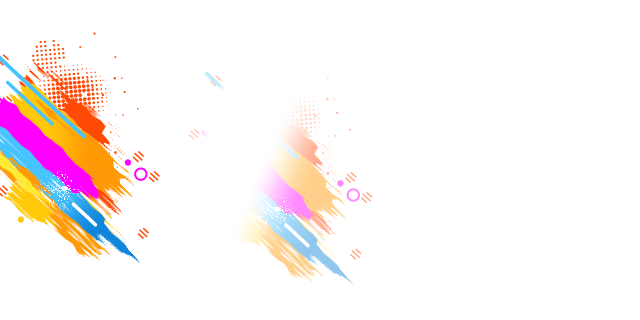
A Shadertoy shader for this background:

```glsl
// Diagonal paint strokes with halftone dots on white, plus a faded second splash.
// Lengths are in 384ths of the canvas height, y pointing down.
const vec3 RED = vec3(1., .29, .02), GOLD = vec3(1., .79, .04), ORANGE = vec3(1., .6, .02);
const vec3 MAGENTA = vec3(1., 0., 1.), SKY = vec3(.28, .77, 1.), OCEAN = vec3(.06, .52, .86);

float hash(vec2 p) {
    vec3 h = fract(vec3(p.xyx) * .1031);
    h += dot(h, h.yzx + 33.33);
    return fract((h.x + h.y) * h.z);
}

float noise(vec2 p) {
    vec2 i = floor(p), f = fract(p);
    f *= f * (3. - 2. * f);
    return mix(mix(hash(i), hash(i + vec2(1, 0)), f.x),
               mix(hash(i + vec2(0, 1)), hash(i + 1.), f.x), f.y);
}

float cover(float d) {
    return clamp(.5 - d * iResolution.y / 384., 0., 1.);
}

float segment(vec2 q, float from, float to, float mid) {
    return length(vec2(q.x - clamp(q.x, from, to), q.y - mid));
}

// Brush stroke with ragged ends; dry above zero opens gaps between the bristles
float stroke(vec2 q, float from, float to, float mid, float halfWidth, float rag, float dry) {
    float across = abs(q.y - mid);
    float bristle = noise(vec2(q.x * .03, q.y * .45) + 200. + mid);
    float tip = to - rag * (.8 * bristle + .5 * across / halfWidth);
    float d = across - halfWidth + 4. * noise(vec2(q.x * .08, mid + 300.)) - 2.;
    d = max(d, max(from + .4 * rag * bristle - q.x, q.x - tip));
    d = max(d, 5. * (dry - noise(vec2(q.x * .035, q.y * .4) + 500.)));
    return clamp(.5 - d / max(fwidth(d), 384. / iResolution.y), 0., 1.);
}

// Halftone patch whose dots swell towards its core
float halftone(vec2 u) {
    mat2 tilt = mat2(.996, .087, -.087, .996);
    vec2 g = tilt * u / 5.2, cell = floor(g) + .5, c = (cell * 5.2) * tilt;
    float sparse = 1.3 * step(length((c - vec2(58, 66)) / vec2(19, 21)), 1.);
    float dense = min(2.2, 3.6 * (1. - length((c - vec2(86, 114)) / vec2(51, 42))));
    float r = max(sparse, dense) * step(.08, hash(cell + 70.));
    return r > .3 ? cover(length(g - cell) * 5.2 - r) : 0.;
}

// Loose droplets around the splash
float specks(vec2 u) {
    vec2 cell = floor(u / 9.);
    vec2 c = (cell + .25 + .5 * vec2(hash(cell + 90.), hash(cell + 140.))) * 9.;
    float spread = length((c - vec2(110, 135)) / vec2(75, 105));
    float r = .5 + hash(cell + 210.);
    return cover(length(u - c) - r) * step(hash(cell + 310.), .42 * (1. - spread));
}

// Three short parallel dashes
float hatch(vec2 q) {
    float row = clamp(round(q.y / 4.5), -1., 1.);
    float reach = 5.5 - 2. * abs(row);
    return cover(segment(q, -reach, reach, row * 4.5) - .9);
}

vec2 alongBrush(vec2 u) {
    return vec2(dot(u, vec2(.73, .68)), dot(u, vec2(.68, -.73)));
}

vec3 splash(vec2 u) {
    vec2 q = alongBrush(u);
    vec3 col = vec3(1);

    // Red texture at the back
    float red = max(halftone(u), specks(u));
    red = max(red, stroke(q, 75., 240., -37., 20., 45., .62));
    red = max(red, stroke(q, 215., 290., -88., 13., 30., .4));
    red = max(red, stroke(q, 138., 218., -36., 11., 24., -1.));
    vec2 tufts[7] = vec2[7](vec2(4, 72), vec2(166, 188), vec2(185, 212), vec2(172, 280),
                            vec2(-22, 136), vec2(3, 229), vec2(8, 122));
    for (int i = 0; i < 7; i++) red = max(red, hatch(q - alongBrush(tufts[i])));
    col = mix(col, RED, red);

    // Broad strokes
    col = mix(col, ORANGE, stroke(q, 110., 322., -139., 13., 46., .3));
    col = mix(col, ORANGE, stroke(q, 200., 316., -150., 6., 40., .35));
    col = mix(col, GOLD, stroke(q, 160., 238., -152., 17., 30., .2));
    col = mix(col, GOLD, stroke(q, 215., 312., -106., 9., 50., .45));
    vec3 amber = mix(GOLD, ORANGE, smoothstep(130., 215., q.x + .8 * (q.y + 66.)));
    col = mix(col, amber, stroke(q, 84., 282., -66., 20., 42., -1.));
    col = mix(col, ORANGE, stroke(q, 110., 185., -58., 2.5, 20., -1.));
    vec3 blue = mix(SKY, OCEAN, smoothstep(200., 275., q.x));
    col = mix(col, blue, stroke(q, 85., 312., -119., 14., 48., .1));
    col = mix(col, blue, stroke(q, 250., 342., -117., 5., 36., -1.));
    col = mix(col, MAGENTA, stroke(q, 76., 254., -95., 14., 34., -1.));
    col = mix(col, vec3(1., .92, .2), stroke(q, 105., 205., -139., 5., 28., -1.));
    col = mix(col, ORANGE, stroke(q, 130., 210., -130., 3., 24., -1.));

    // Spray of white grains over the blue
    float grain = smoothstep(.72, .82, noise(u * .8 + 400.));
    col = mix(col, vec3(1), grain * (1. - smoothstep(14., 30., length(u - vec2(72, 228)))));

    // Clean lines, dots and ring
    col = mix(col, SKY, cover(segment(q, 38., 185., -51.) - 2.3));
    col = mix(col, SKY, cover(segment(q, 74., 147., -66.) - 2.));
    float white = min(segment(q, 231., 267., -119.) - 2.1, length((u - vec2(78, 226)) / vec2(1.2, 1)) - 2.8);
    col = mix(col, vec3(1), cover(white));
    float ring = abs(length(u - vec2(169, 209)) - 6.8) - 1.2;
    col = mix(col, MAGENTA, cover(min(ring, length(u - vec2(153.5, 195)) - 3.8)));
    return mix(col, GOLD, cover(length(u - vec2(25, 263.5)) - 3.7));
}

void mainImage(out vec4 fragColor, in vec2 fragCoord) {
    vec2 u = vec2(fragCoord.x, iResolution.y - fragCoord.y) * 384. / iResolution.y;

    // The echo emerges to the lower right, with two faint traces on its left
    float fade = .46 * smoothstep(295., 368., u.x + .45 * (u.y - 230.));
    fade = max(fade, .32 * (1. - smoothstep(10., 28., length(u - vec2(254, 90)))));
    fade = max(fade, .25 * (1. - smoothstep(8., 18., length(u - vec2(232, 161)))));
    vec3 echo = mix(vec3(1), splash(u - vec2(255, 25)), fade);

    // Keep the first splash clear of the echo's left side
    vec3 first = mix(splash(u), vec3(1), smoothstep(195., 205., u.x));
    fragColor = vec4(first * echo, 1);
}
```
